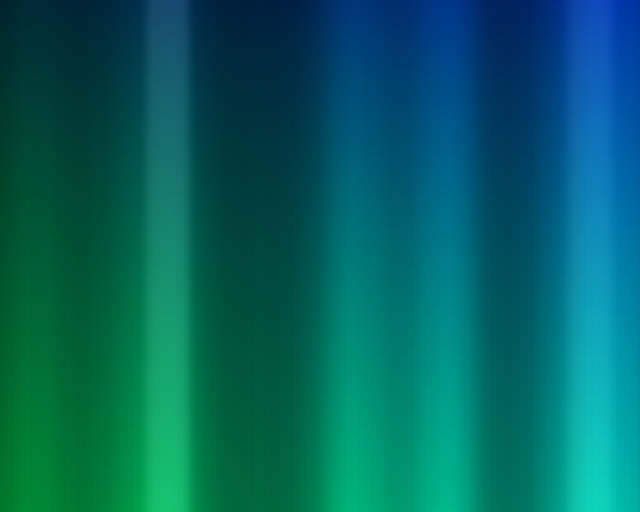
Reproduce this background procedurally as a Shadertoy shader.

```glsl
// Soft vertical curtain folds, green at the lower left to blue at the upper right.
// Lopsided Gaussian folds set the light across x; green fades with height
// while blue grows to the right, with pale bands and a faint woven grain.

// Gaussian crest with its own width on each side
float fold(float x, float crest, float leftWidth, float rightWidth) {
    float d = (x - crest) / (x < crest ? leftWidth : rightWidth);
    return exp(-d * d);
}

// Flat strip with softened sides
float band(float x, float left, float right, float soft) {
    return smoothstep(left - soft, left + soft, x)
         * (1.0 - smoothstep(right - soft, right + soft, x));
}

void mainImage(out vec4 fragColor, in vec2 fragCoord) {
    vec2 uv = fragCoord / iResolution.xy;

    // Folds: crest, left width, right width, strength
    vec4 folds[5] = vec4[5](
        vec4(0.05, 0.05, 0.06, 0.13),
        vec4(0.265, 0.10, 0.052, 0.27),
        vec4(0.55, 0.057, 0.07, 0.29),
        vec4(0.70, 0.072, 0.052, 0.31),
        vec4(0.935, 0.085, 0.11, 0.36));
    float light = 0.41;
    for (int i = 0; i < 5; i++) {
        light += folds[i].w * fold(uv.x, folds[i].x, folds[i].y, folds[i].z);
    }

    // Faint fibres and weave from layered sines
    light += 0.003 * (sin(uv.x * 97.0) + sin(uv.x * 171.0 + 1.3));
    vec2 weave = sin(uv * vec2(603.0, 483.0));
    light += 0.004 * (weave.x + weave.y);

    // Green falls with height, faster near the top; blue rises to the right
    float green = 1.0 - 0.60 * uv.y - 0.11 * uv.y * uv.y;
    float blue = 0.36 + 0.56 * uv.x;
    vec3 color = light * vec3(0.0, green, blue);

    // Pale bands
    color += vec3(0.085, 0.09, 0.09) * band(uv.x, 0.229, 0.295, 0.012);
    color += vec3(0.06, 0.06, 0.05) * band(uv.x, 0.888, 0.955, 0.014);

    fragColor = vec4(color, 1.0);
}
```
